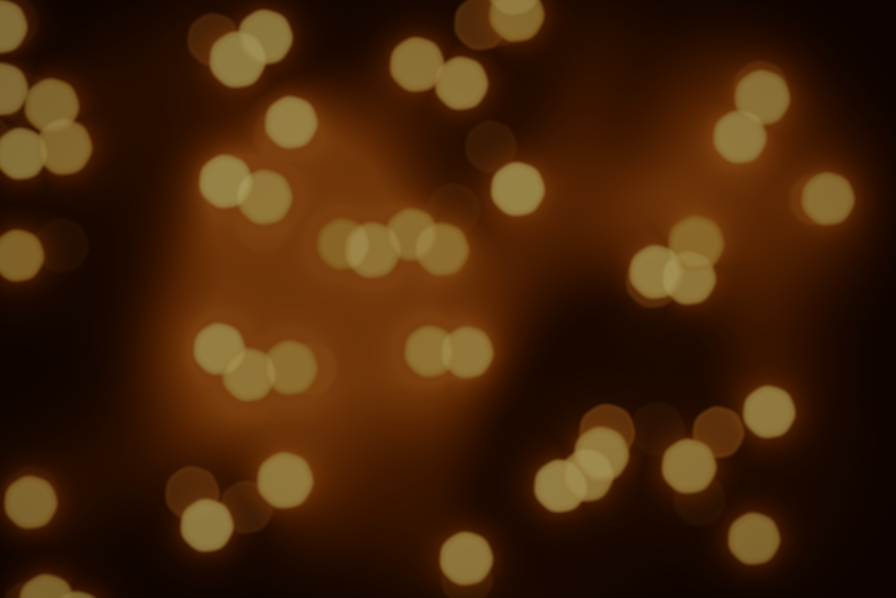
This background is drawn by a Shadertoy shader. Its source:

```glsl
// Warm out-of-focus city lights: soft golden discs over a dark amber haze.
#define CLUSTERS 26
#define DISC_RADIUS 0.045
#define EDGE_SOFTNESS 0.0045
#define PAIR_SPACING 0.075
#define GLOW_SPREAD 0.105
#define GLOW_GAIN 1.25
#define HALO_WIDTH 0.022
#define HALO_GAIN 0.45
#define GOLD_PALE vec3(0.61, 0.54, 0.30)
#define GOLD_DEEP vec3(0.53, 0.39, 0.14)
#define AMBER_GHOST vec3(0.50, 0.28, 0.07)
#define SEED 3.0

vec2 hash2(float n) {
    return fract(sin(vec2(n, n + 37.7) * vec2(127.1, 311.7) + SEED) * 43758.5);
}

// Evenly spread cluster centres with a random nudge, denser towards the top
vec2 clusterCentre(float i, float aspect) {
    vec2 q = fract(0.5 + i * vec2(0.7549, 0.5698));
    q.y = pow(q.y, 0.85);
    return q * vec2(aspect + 0.1, 1.1) - 0.05 + (hash2(i) - 0.5) * 0.14;
}

// Slowly varying haze density
float haze(vec2 p) {
    float s = 0.5 * sin(3.0 * p.x - 6.0 * p.y - 3.3)
            + 0.5 * sin(7.0 * p.x + 3.0 * p.y - 3.3)
            + 0.25 * sin(13.0 * p.x - 9.0 * p.y + 1.0);
    return mix(0.15, 1.0, smoothstep(-0.6, 0.7, s));
}

// Near black through brown to amber
vec3 hazeColour(float w) {
    return vec3(0.05 + 0.42 * w,
                0.012 + 0.16 * w + 0.065 * w * w * w,
                0.05 * w * w * w * w);
}

// Signed distance to a disc with a faintly seven-sided outline
float discDistance(vec2 d, float radius) {
    float bend = 1.0 + 0.012 * cos(7.0 * atan(d.y, d.x + 1e-5) + 0.6);
    return length(d) - radius * bend;
}

void mainImage(out vec4 fragColor, in vec2 fragCoord) {
    vec2 p = fragCoord / iResolution.y;
    float aspect = iResolution.x / iResolution.y;
    float soft = max(EDGE_SOFTNESS, 1.0 / iResolution.y);

    float glow = 0.0, halo = 0.0, ghost = 0.0, cover = 0.0;
    vec3 light = vec3(0.0);

    for (int i = 0; i < CLUSTERS; i++) {
        float id = float(i);
        vec2 centre = clusterCentre(id, aspect);
        float members = 1.0 + floor(hash2(id + 50.0).x * 2.6);

        // Up to three bright discs, then one faint ghost
        for (int k = 0; k < 4; k++) {
            bool isGhost = k == 3;
            if (!isGhost && float(k) >= members) continue;

            vec2 r = hash2(id * 4.0 + float(k) + 100.0);
            vec2 tone = hash2(id * 4.0 + float(k) + 300.0);
            float angle = 6.2832 * r.x;
            vec2 dir = vec2(cos(angle), 0.75 * sin(angle));
            vec2 pos = centre;
            if (isGhost) pos += dir * mix(0.02, 0.16, r.y * r.y);
            else if (k > 0) {
                pos += dir * PAIR_SPACING * mix(0.65, 1.3, r.y);
                centre = pos;
            }

            vec2 d = p - pos;
            float radius = DISC_RADIUS * mix(0.94, 1.04, tone.y);
            float dist = discDistance(d, radius);
            float mask = smoothstep(soft, -soft, dist);
            float spread = exp(-dot(d, d) / (2.0 * GLOW_SPREAD * GLOW_SPREAD));

            if (isGhost) {
                glow += 0.3 * spread;
                float rim = 0.85 + 0.15 * smoothstep(-0.012, 0.0, dist);
                ghost = max(ghost, mask * rim * mix(0.12, 0.75, tone.x * tone.x));
            } else {
                glow += spread;
                halo = max(halo, exp(-max(dist, 0.0) / HALO_WIDTH));
                // Paler core, warmer rim, extra light where discs overlap
                float warmth = 0.45 * smoothstep(-0.013, 0.0, dist);
                vec3 tint = mix(GOLD_DEEP, GOLD_PALE, sqrt(tone.x) - warmth);
                tint += cover * vec3(0.05, 0.07, 0.07);
                float alpha = 0.93 * mask;
                light = mix(light, tint, alpha);
                cover = mix(cover, 1.0, alpha);
            }
        }
    }

    // Haze lit by the lamps, fading to the borders
    vec2 q = (fragCoord / iResolution.xy - 0.5) * vec2(1.1, 1.0);
    float vignette = smoothstep(0.5, 0.05, dot(q, q));
    float w = GLOW_GAIN * vignette * haze(p) * (1.0 - exp(-0.6 * glow));
    w = min(w, 0.9);
    w = clamp(w + HALO_GAIN * halo * (1.0 - 0.5 * w), 0.0, 1.0);

    vec3 colour = mix(hazeColour(w), AMBER_GHOST, ghost * mix(0.6, 1.0, vignette));
    colour = colour * (1.0 - cover) + light * mix(0.88, 1.0, vignette);
    fragColor = vec4(colour, 1.0);
}
```
